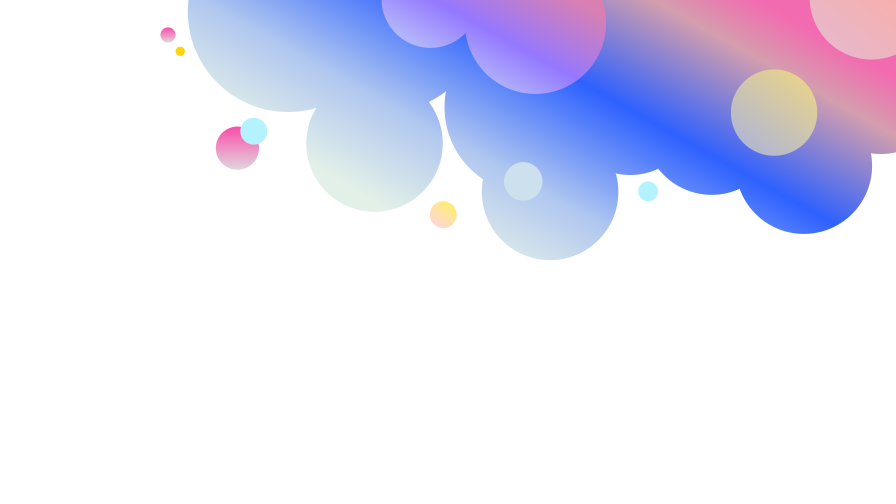
This background is drawn by a Shadertoy shader. Its source:

```glsl
const float GRID_HEIGHT = 432.0; // canvas height in layout units

const vec3 WHITE = vec3(1.0);
const vec3 MIST = vec3(0.89, 0.94, 0.91);
const vec3 SKY = vec3(0.69, 0.78, 0.94);
const vec3 BLUE = vec3(0.18, 0.38, 1.0);
const vec3 TAN = vec3(0.83, 0.62, 0.68);
const vec3 PINK = vec3(0.95, 0.42, 0.69);
const vec3 CYAN = vec3(0.71, 0.95, 1.0);
const vec3 HOT_PINK = vec3(0.98, 0.30, 0.66);
const vec3 ROSE_GREY = vec3(0.88, 0.84, 0.87);

// Cloud lobes: centre x, centre y, radius
const vec3 LOBES[9] = vec3[9](
    vec3(247.0, 10.0, 86.0), vec3(330.0, 10.0, 86.0), vec3(321.0, 123.0, 58.5),
    vec3(455.0, 92.0, 74.0), vec3(471.5, 164.5, 58.5), vec3(540.0, 92.0, 58.0),
    vec3(610.0, 109.0, 58.0), vec3(689.0, 142.0, 58.5), vec3(755.0, 74.0, 58.0));

float circleDistance(vec2 p, vec3 circle) {
    return length(p - circle.xy) - circle.z;
}

float boxDistance(vec2 p, vec2 centre, vec2 halfSize) {
    vec2 d = abs(p - centre) - halfSize;
    return length(max(d, 0.0)) + min(max(d.x, d.y), 0.0);
}

float coverage(float distance, float pixel) {
    return clamp(0.5 - distance / pixel, 0.0, 1.0);
}

float ramp(float from, float to, float x) {
    return clamp((x - from) / (to - from), 0.0, 1.0);
}

float cloudDistance(vec2 p) {
    float d = boxDistance(p, vec2(600.0, 0.0), vec2(200.0, 100.0));
    for (int i = 0; i < 9; i++) d = min(d, circleDistance(p, LOBES[i]));
    return d;
}

// Signed offset from the diagonal blue ridge, positive to the lower left
float ridgeOffset(vec2 p) {
    return dot(p - vec2(497.0, 70.0), vec2(-0.489, 0.872));
}

vec3 cloudColor(float s) {
    vec3 c = mix(PINK, TAN, ramp(-135.0, -92.0, s));
    c = mix(c, BLUE, ramp(-92.0, 0.0, s));
    c = mix(c, SKY, ramp(0.0, 98.0, s));
    return mix(c, MIST, ramp(98.0, 175.0, s));
}

vec3 violetColor(float s) {
    vec3 c = mix(vec3(0.85, 0.50, 0.70), vec3(0.58, 0.47, 1.0), ramp(-60.0, 0.0, s));
    return mix(c, vec3(0.70, 0.71, 0.98), ramp(0.0, 40.0, s));
}

// Disc shaded from one colour to another along a unit axis
vec3 paintDisc(vec3 base, vec2 p, vec3 circle, vec2 axis, vec3 start, vec3 end, float pixel) {
    float t = ramp(-circle.z, circle.z, dot(p - circle.xy, axis));
    return mix(base, mix(start, end, t), coverage(circleDistance(p, circle), pixel));
}

vec3 paintFlat(vec3 base, vec2 p, vec3 circle, vec3 color, float pixel) {
    return mix(base, color, coverage(circleDistance(p, circle), pixel));
}

void mainImage(out vec4 fragColor, in vec2 fragCoord) {
    float pixel = GRID_HEIGHT / iResolution.y;
    // Layout space runs downward from the top edge
    vec2 p = vec2(fragCoord.x, iResolution.y - fragCoord.y) * pixel;
    float s = ridgeOffset(p);
    vec2 down = vec2(0.0, 1.0);
    vec2 downLeft = vec2(-0.6, 0.8);

    // Cloud
    vec3 color = mix(WHITE, cloudColor(s), coverage(cloudDistance(p), pixel));

    // Large discs over the cloud
    vec3 violet = violetColor(s);
    color = paintFlat(color, p, vec3(369.0, -1.0, 42.0), violet, pixel);
    color = paintFlat(color, p, vec3(459.0, 20.0, 60.5), violet, pixel);
    color = paintDisc(color, p, vec3(663.5, 96.5, 37.0), downLeft,
                      vec3(0.90, 0.82, 0.56), vec3(0.70, 0.72, 0.82), pixel);
    color = paintDisc(color, p, vec3(747.0, -2.0, 53.0), downLeft,
                      vec3(1.0, 0.67, 0.60), vec3(0.91, 0.72, 0.79), pixel);

    // Small dots
    color = paintFlat(color, p, vec3(448.5, 155.5, 16.5), vec3(0.80, 0.88, 0.93), pixel);
    color = paintDisc(color, p, vec3(203.5, 127.0, 18.5), down, HOT_PINK, ROSE_GREY, pixel);
    color = paintDisc(color, p, vec3(144.0, 30.0, 6.5), down, HOT_PINK, ROSE_GREY, pixel);
    color = paintFlat(color, p, vec3(217.5, 112.5, 11.5), CYAN, pixel);
    color = paintFlat(color, p, vec3(555.5, 164.0, 8.5), CYAN, pixel);
    color = paintDisc(color, p, vec3(380.0, 184.0, 11.5), downLeft,
                      vec3(1.0, 0.93, 0.45), vec3(1.0, 0.84, 0.84), pixel);
    color = paintFlat(color, p, vec3(154.5, 44.0, 4.0), vec3(1.0, 0.83, 0.04), pixel);

    fragColor = vec4(color, 1.0);
}
```
